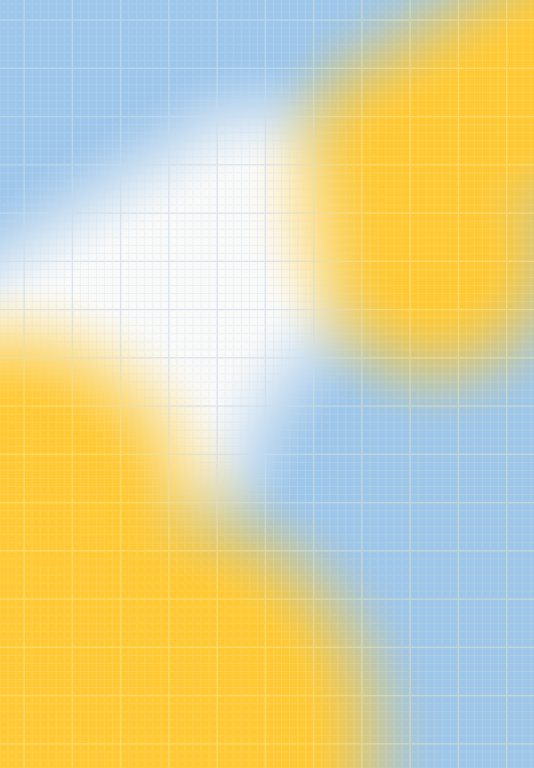
A WebGL 1 fragment shader for this background:

```glsl
precision highp float;
// Soft yellow and white glows on sky blue under a fine graph-paper grid.

uniform vec2 u_resolution;

// Signed distance to a segment with round ends.
float capsule(vec2 p, vec2 a, vec2 b, float radius) {
  vec2 ab = b - a;
  float t = clamp(dot(p - a, ab) / dot(ab, ab), 0.0, 1.0);
  return length(p - a - ab * t) - radius;
}

float disc(vec2 p, vec2 center, float radius) {
  return length(p - center) - radius;
}

float smoothUnion(float a, float b) {
  float k = 0.08;
  float h = clamp(0.5 + 0.5 * (b - a) / k, 0.0, 1.0);
  return mix(b, a, h) - k * h * (1.0 - h);
}

// Blurred coverage of a shape.
float glow(float dist, float blur) {
  return 1.0 - smoothstep(-blur, blur, dist);
}

// Antialiased coverage of lines centred in each cell of the given size.
float grid(vec2 p, float cell, float halfWidth, float pixel) {
  vec2 d = abs(fract(p / cell) - 0.5) * cell;
  vec2 cover = clamp((halfWidth - d) / pixel + 0.5, 0.0, 1.0);
  return max(cover.x, cover.y);
}

void main() {
  float pixel = 1.0 / u_resolution.y;
  vec2 p = gl_FragCoord.xy * pixel;

  // Shapes, in units of the canvas height
  float whiteShape = smoothUnion(
    capsule(p, vec2(0.336, 0.694), vec2(0.0, 0.479), 0.157),
    capsule(p, vec2(0.293, 0.609), vec2(0.228, 0.427), 0.098));
  float lowerYellow = smoothUnion(
    disc(p, vec2(0.0, 0.31), 0.247),
    disc(p, vec2(0.182, 0.03), 0.303));
  float upperYellow = smoothUnion(
    disc(p, vec2(0.566, 0.668), 0.146),
    capsule(p, vec2(0.547, 0.792), vec2(0.729, 0.909), 0.141));

  // Blurred colour layers
  float white = glow(whiteShape, 0.08);
  float yellow = max(glow(lowerYellow, 0.088), glow(upperYellow, 0.085));
  vec3 color = mix(vec3(0.615, 0.775, 0.92), vec3(0.98, 0.98, 0.975), white);
  color = mix(color, vec3(1.0, 0.79, 0.21), yellow);

  // Grid ink: cool on white, cream on colour, warmer to the right
  vec3 cream = mix(vec3(0.88, 0.93, 0.92), vec3(1.0, 0.94, 0.68),
                   max(yellow, smoothstep(0.3, 0.6, p.x)));
  vec3 ink = mix(cream, vec3(0.68, 0.78, 0.89), white * (1.0 - yellow));
  float cell = 0.06283;
  float minor = grid(p + cell / 12.0 * 5.0 - cell * 0.5 + cell / 6.0,
                     cell / 6.0, 0.0006, pixel);
  float major = grid(p, cell, 0.0009, pixel);
  color = mix(color, ink, max(0.2 * minor, 0.42 * major));

  gl_FragColor = vec4(color, 1.0);
}
```
